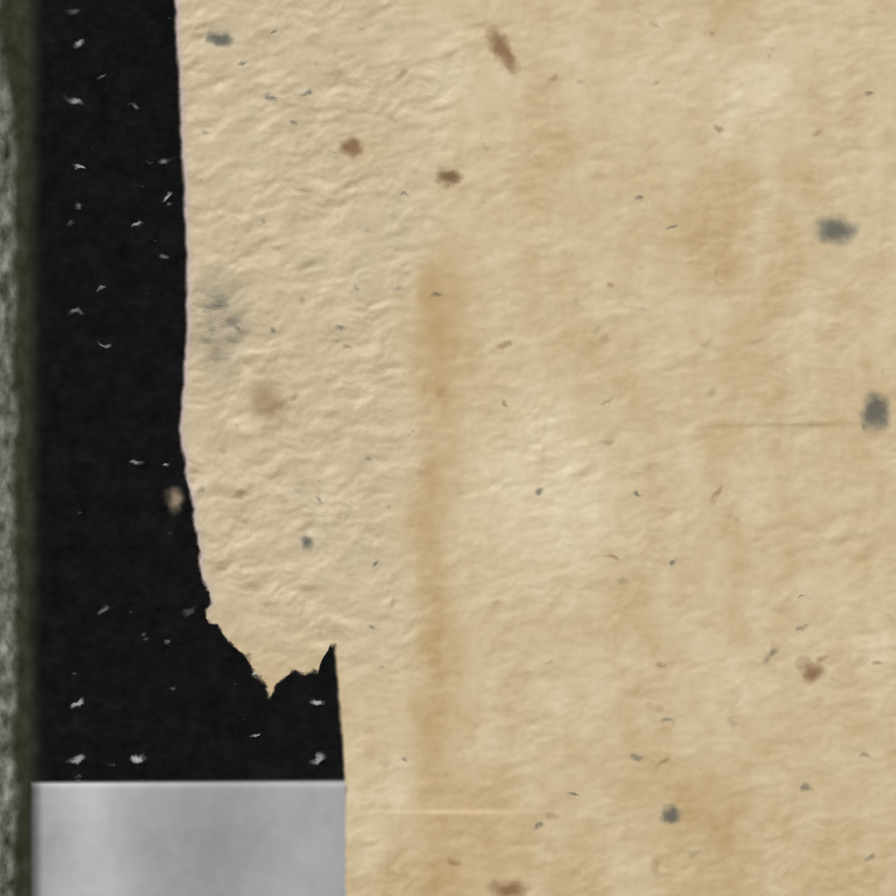
Write a three.js fragment shader that draws this texture.

```glsl
// Torn, speckled tan paper over glossy black, with a metal strip and a mossy stone edge.
varying vec2 vUv;

const float SOFT = .0032;

vec2 hash2(vec2 p) {
  vec2 q = vec2(dot(p, vec2(127.1, 311.7)), dot(p, vec2(269.5, 183.3)));
  return fract(sin(q) * 43758.5);
}

float corner(vec2 i, vec2 f, vec2 o) { return dot(hash2(i + o) * 2. - 1., f - o); }

float gradientNoise(vec2 p) {
  vec2 i = floor(p), f = fract(p), o = vec2(0, 1);
  vec2 u = f * f * f * (f * (f * 6. - 15.) + 10.);
  return mix(mix(corner(i, f, o.xx), corner(i, f, o.yx), u.x),
             mix(corner(i, f, o.xy), corner(i, f, o.yy), u.x), u.y);
}

float fbm(vec2 p) {
  float sum = 0., amp = .6;
  for (int i = 0; i < 4; i++) {
    sum += amp * gradientNoise(p);
    p = p * 2.03 + 17.3;
    amp *= .5;
  }
  return sum;
}

vec2 warp(vec2 p, float amount) { return p + amount * vec2(fbm(p * 50.), fbm(p * 50. + 9.)); }

float ramp(float a, float b, float x) { return clamp((x - a) / (b - a), 0., 1.); }

float cover(float d) { return smoothstep(-SOFT, SOFT, d); }

float band(float x, float center, float width) {
  float t = (x - center) / width;
  return exp(-t * t);
}

float spot(vec2 p, vec2 center, vec2 radius) {
  return smoothstep(1.4, .2, length((p - center) / radius));
}

// Tints one spot; place holds center and radius
void mark(inout vec3 c, vec3 tint, vec2 p, vec4 place) {
  c = mix(c, tint, .75 * spot(p, place.xy, place.zw));
}

// Irregular marks where the noise peaks
float blotches(vec2 p, vec2 scale, float level) {
  return smoothstep(level, level + .25, fbm(p * scale));
}

// One randomly placed fleck in some of the grid cells
float flecks(vec2 p, float cells, float density, vec2 radius) {
  vec2 id = floor(p * cells), r = hash2(id + cells), s = hash2(id + cells + 41.);
  vec2 q = fract(p * cells) - mix(vec2(.35), vec2(.65), r);
  q.y -= (s.x - .3) * q.x;
  return step(s.y, density) * spot(q, vec2(0), radius * (.5 + .5 * r.y)) * (.3 + .7 * r.x);
}

// Ragged left side of the paper
float tornSide(float y) {
  return .208 - .013 * ramp(.72, 1., y) - .008 * ramp(.62, .52, y)
    + .034 * ramp(.52, .31, y) + .039 * ramp(.31, .27, y) + .029 * ramp(.27, .225, y);
}

float paperDistance(vec2 p) {
  float rough = .012 * fbm(p * 45.) * (.35 + ramp(.5, .3, p.y));
  float under = .225 + .025 * ramp(.302, .325, p.x) + .03 * ramp(.355, .368, p.x);
  float flap = min(p.x - tornSide(p.y), p.y - under) + rough;
  return max(flap, p.x - .374 - .012 * ramp(.27, .12, p.y) + rough * .2);
}

float wrinkles(vec2 p) {
  p += .012 * vec2(gradientNoise(p * 23.), gradientNoise(p * 23. + 5.));
  return fbm(vec2(p.x * 30., p.y * 52. - p.x * 9.));
}

vec3 paperColor(vec2 p) {
  float cloud = fbm(p * vec2(9, 6)), mottle = fbm(p * 28. + 3.);
  float worn = smoothstep(.5, .4, p.x + .12 * cloud) * smoothstep(.18, .36, p.y);
  float pale = spot(p, vec2(.6, .47), vec2(.08, .11));
  float stain = .36 + .9 * cloud + .65 * mottle + .5 * fbm(p * vec2(26, 6) + 7.);
  stain += (.3 + cloud) * band(p.x, .482, .022) * smoothstep(.9, .6, p.y);
  stain += (.25 + cloud) * band(p.x, .81, .03) + .2 * smoothstep(.25, 0., p.y) - .4 * pale;
  vec3 c = mix(vec3(.83, .765, .635), vec3(.745, .645, .485), clamp(stain, -.2, 1.25));
  c = mix(c, vec3(.78, .72, .605) + .14 * mottle, .7 * worn);

  // Embossed fibres and creases
  float relief = wrinkles(p) - wrinkles(p + vec2(.002, -.005));
  float patchy = clamp(.9 + 2. * fbm(p * 13. + 8.), .2, 1.6);
  c += relief * patchy * (.11 + .14 * worn + .08 * pale) + .045 * fbm(p * vec2(75, 90));
  c -= .08 * band(p.y, .508 + .02 * p.x, .003) * band(p.x, .88, .07);
  c += .1 * band(p.y, .094, .003) * band(p.x, .5, .08);

  // Scattered inclusions
  vec2 w = warp(p, .014);
  vec3 slate = vec3(.31, .32, .31), rust = vec3(.48, .36, .25);
  c = mix(c, rust, .35 * blotches(p, vec2(31, 27), .28));
  c = mix(c, slate, (.2 + .3 * worn) * blotches(p + .37, vec2(38, 52), .27));
  c = mix(c, rust, .45 * flecks(w, 17., .14, vec2(.15, .1)));
  c = mix(c, slate, .55 * flecks(w + .013, 27., .05 + .1 * worn, vec2(.2, .13)));
  float smudge = spot(w, vec2(.245, .64), vec2(.035, .06));
  c = mix(c, slate, smudge * (.2 + 1.4 * max(fbm(p * vec2(35, 60)), 0.)));

  // Larger grains
  mark(c, slate, w, vec4(.932, .743, .024, .015));
  mark(c, slate, w, vec4(.978, .54, .016, .021));
  mark(c, slate, w, vec4(.342, .394, .009, .009));
  mark(c, slate, w, vec4(.748, .091, .01, .01));
  mark(c, slate, w, vec4(.245, .957, .014, .01));
  mark(c, rust * .8, w, vec4(.502, .803, .014, .01));
  mark(c, rust, w, vec4(.392, .837, .013, .013));
  mark(c, mix(c, rust, .55), w, vec4(.3, .55, .021, .025));
  mark(c, rust, w, vec4(.905, .251, .014, .013));
  mark(c, rust, w, vec4(.568, .008, .021, .01));
  mark(c, rust, w + vec2(.5 * (w.y - .945), 0), vec4(.561, .945, .011, .027));
  return c;
}

vec3 blackColor(vec2 p) {
  float sheen = .083 + .05 * fbm(p * 40.) + .04 * fbm(p * vec2(90, 120));
  float glint = .6 * flecks(warp(p, .014), 30., .2, vec2(.26, .13));
  glint += .45 * blotches(p, vec2(40, 58), .29);
  return vec3(sheen + glint * smoothstep(.045, .09, p.x));
}

vec3 metalColor(vec2 p) {
  float light = .6 + .12 * band(p.x, .1, .05) + .04 * band(p.x, .35, .07);
  light += .1 * fbm(p * vec2(14, 11)) + .03 * fbm(p * 70.);
  return vec3(light + .08 * band(p.y, .124, .003) - .25 * smoothstep(.05, .035, p.x));
}

vec3 stoneColor(vec2 p) {
  float grain = fbm(p * vec2(70, 45));
  float reach = .017 * smoothstep(.98, .83, p.y) + .015 * fbm(vec2(3, p.y * 14.));
  return mix(vec3(.2, .21, .16) + .12 * grain, vec3(.4, .4, .37) + .5 * grain,
             smoothstep(.006, -.006, p.x - reach));
}

void main() {
  vec2 p = vUv;
  float strip = .041 + .006 * fbm(vec2(2, p.y * 9.));
  vec3 col = mix(stoneColor(p), blackColor(p), smoothstep(-.014, .01, p.x - strip));
  col = mix(col, metalColor(p), cover(min(p.x - .035, .127 + .006 * p.x - p.y)));

  // Paper with a pale violet rim along the tear
  float d = paperDistance(p);
  float rim = band(d, .002, .004) * smoothstep(.28, .36, p.y);
  vec3 paper = mix(paperColor(p), vec3(.75, .68, .7), .6 * rim);
  col = mix(col, paper, cover(d));
  mark(col, vec3(.72, .63, .53), warp(p, .01), vec4(.195, .442, .011, .014));
  gl_FragColor = vec4(clamp(col, 0., 1.), 1);
}
```
